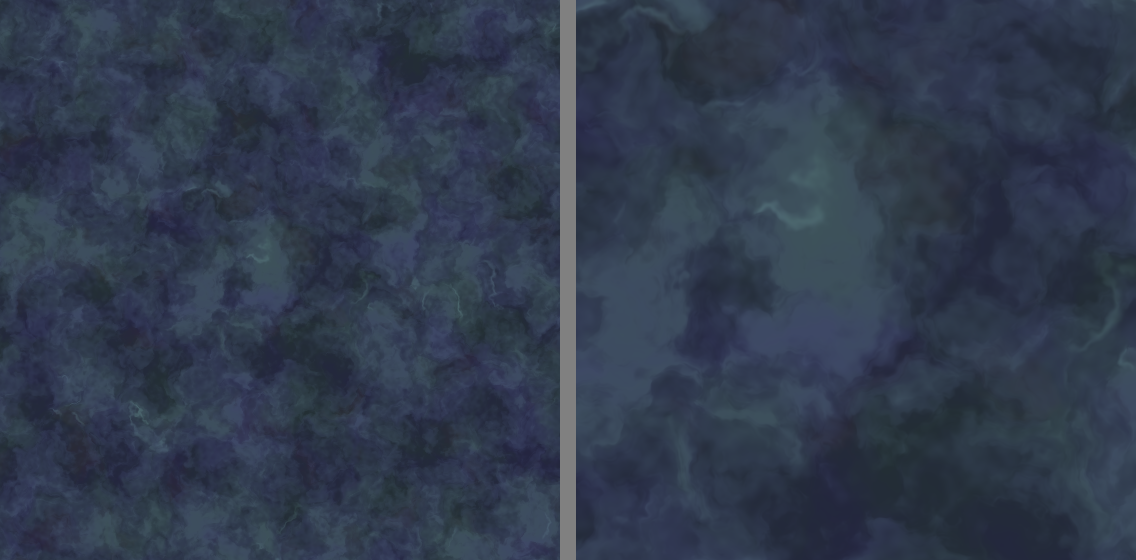
Left: the whole. Right: its middle third, enlarged.
This texture is drawn by a three.js fragment shader. Its source:

```glsl
// Draws a dark, mottled slate-blue surface with cloudy patches, fine grain and sparse pale veins.
varying vec2 vUv;

// Colours
const vec3 DEEP_NAVY   = vec3(0.138, 0.164, 0.228);
const vec3 SLATE_BLUE  = vec3(0.186, 0.226, 0.306);
const vec3 PALE_SLATE  = vec3(0.240, 0.300, 0.376);
const vec3 VIOLET_TINT = vec3(0.002, -0.024, 0.030);  // subtracted, it leans to teal
const vec3 WARM_TINT   = vec3(0.022, 0.000, -0.008);
const vec3 VEIN_GLOW   = vec3(0.060, 0.088, 0.078);

// Scales, in cells across the canvas
const float CLOUD_SCALE = 5.5;
const float PATCH_SCALE = 10.0;
const float HUE_SCALE   = 8.0;
const float GRAIN_SCALE = 62.0;
const float VEIN_SCALE  = 9.0;

// Strengths
const float WARP_AMOUNT    = 0.035;
const float CLOUD_CONTRAST = 0.62;
const float PATCH_CONTRAST = 0.20;
const float GRAIN_CONTRAST = 0.24;
const float VEIN_WIDTH     = 0.065;

const mat2 OCTAVE_TURN = mat2(0.8, 0.6, -0.6, 0.8);

// Pseudo-random unit gradient for a lattice point
vec2 gradientAt(vec2 cell) {
  vec3 p = fract(cell.xyx * vec3(0.1031, 0.1030, 0.0973));
  p += dot(p, p.yzx + 33.33);
  float angle = 6.28318 * fract((p.x + p.y) * p.z);
  return vec2(cos(angle), sin(angle));
}

// Gradient noise, roughly -0.7 to 0.7
float gradientNoise(vec2 p) {
  vec2 i = floor(p);
  vec2 f = fract(p);
  vec2 u = f * f * f * (f * (f * 6.0 - 15.0) + 10.0);
  float a = dot(gradientAt(i), f);
  float b = dot(gradientAt(i + vec2(1.0, 0.0)), f - vec2(1.0, 0.0));
  float c = dot(gradientAt(i + vec2(0.0, 1.0)), f - vec2(0.0, 1.0));
  float d = dot(gradientAt(i + vec2(1.0, 1.0)), f - vec2(1.0, 1.0));
  return mix(mix(a, b, u.x), mix(c, d, u.x), u.y);
}

// Layered noise, each octave turned to hide the lattice
float fbm(vec2 p) {
  float sum = 0.0;
  float amplitude = 1.0;
  for (int octave = 0; octave < 5; octave++) {
    sum += amplitude * gradientNoise(p);
    p = OCTAVE_TURN * p * 2.03 + 17.3;
    amplitude *= 0.56;
  }
  return sum;
}

// Overlapping patches with ragged, fairly crisp rims
float patches(vec2 p) {
  float sum = 0.0;
  for (int layer = 0; layer < 3; layer++) {
    float shape = fbm(p + float(layer) * 31.7);
    sum += smoothstep(-0.12, 0.22, shape) - 0.42;
    p = OCTAVE_TURN * p * 1.4;
  }
  return sum;
}

// Thin broken lines along the zero crossings of noise
float veins(vec2 p) {
  float ridge = abs(gradientNoise(p) + 0.35 * gradientNoise(p * 2.7 + 5.1));
  float line = 1.0 - smoothstep(0.0, VEIN_WIDTH, ridge);
  float cluster = smoothstep(0.08, 0.42, gradientNoise(p * 0.6 + 41.0));
  float breaks = smoothstep(-0.15, 0.3, gradientNoise(p * 3.1 + 73.0));
  return line * cluster * breaks;
}

void main() {
  // Curl the domain so that cloud edges become irregular
  vec2 warp = vec2(fbm(vUv * 11.0 + 3.7), fbm(vUv * 11.0 + 58.2));
  vec2 p = vUv + WARP_AMOUNT * warp;

  // Brightness from clouds, patches and grain
  float grain = gradientNoise(vUv * GRAIN_SCALE + 9.0)
              + 0.6 * gradientNoise(OCTAVE_TURN * vUv * GRAIN_SCALE * 1.9);
  float tone = 0.5 + CLOUD_CONTRAST * fbm(p * CLOUD_SCALE + 12.4)
             + PATCH_CONTRAST * patches(p * PATCH_SCALE + 80.0)
             + GRAIN_CONTRAST * grain;
  tone = clamp(tone, 0.0, 1.0);
  vec3 color = mix(DEEP_NAVY, SLATE_BLUE, smoothstep(0.0, 0.55, tone));
  color = mix(color, PALE_SLATE, smoothstep(0.45, 1.0, tone));

  // Drifts of violet, teal and faint warm stain
  float hue = fbm(p * HUE_SCALE + 131.0);
  float stain = fbm(p * HUE_SCALE * 1.3 + 207.0);
  color += VIOLET_TINT * clamp(hue * 1.4, -0.8, 0.8);
  color += WARM_TINT * smoothstep(0.1, 0.6, stain) * (1.0 - tone);

  // Pale veins
  color += VEIN_GLOW * veins(p * VEIN_SCALE + 25.0);

  gl_FragColor = vec4(color, 1.0);
}
```
